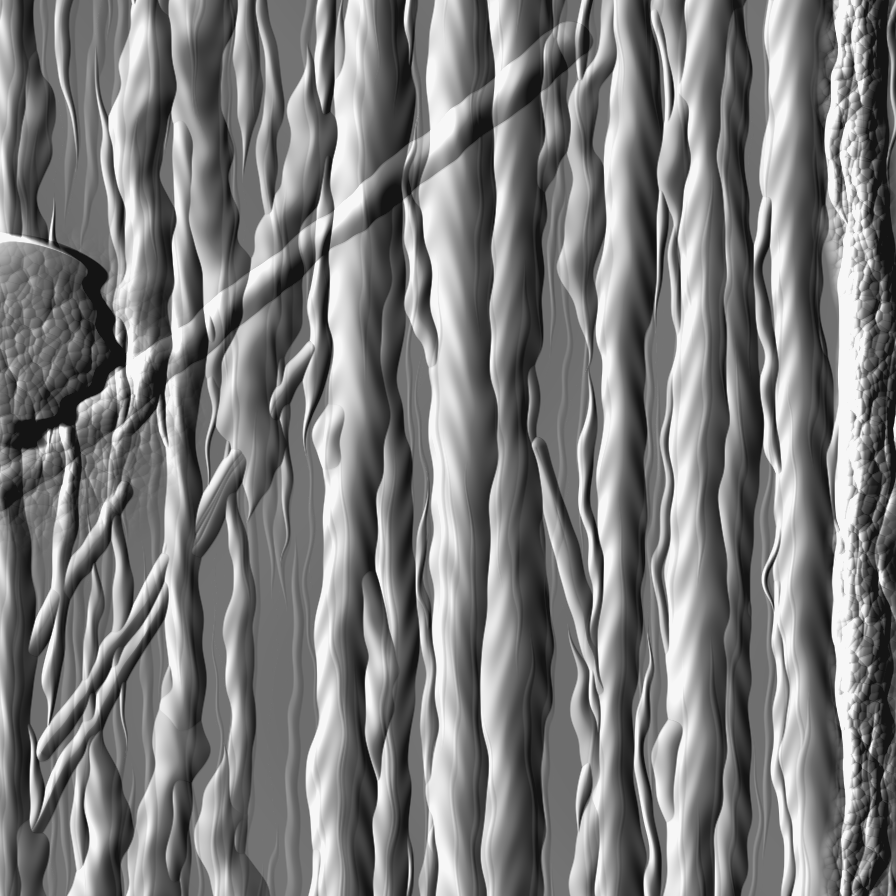
This texture is drawn by a Shadertoy shader. Its source:

```glsl
const float PLAIN_GREY = 0.44;
const float LIT_GAIN = 0.60;
const float SHADE_GAIN = 0.36;
const vec2 LIGHT = vec2(1.0, -0.3);
const float SAMPLE_STEP = 0.0018;
const float CREST_ROUNDING = 0.32;
const float WANDER_SIZE = 0.011;
const float BUMP_SCALE = 48.0;
const float BUMP_HEIGHT = 0.009;
const vec2 MOUND_CENTRE = vec2(0.015, 0.625);
const float MOUND_RADIUS = 0.118;
const vec4 ROPE = vec4(0.0, 0.45, 0.64, 0.955);
const float ROPE_WIDTH = 0.021;

// Great ridges: centre, half width, lean, seed
const int RIDGE_COUNT = 11;
const vec4 RIDGES[RIDGE_COUNT] = vec4[](
    vec4(0.010, 0.026, 0.01, 1.3), vec4(0.205, 0.019, 0.03, 2.1),
    vec4(0.400, 0.037, 0.03, 3.7), vec4(0.435, 0.021, 0.00, 4.2),
    vec4(0.520, 0.040, -0.01, 5.9), vec4(0.572, 0.038, 0.02, 6.4),
    vec4(0.697, 0.027, 0.01, 7.8), vec4(0.787, 0.036, 0.03, 8.3),
    vec4(0.815, 0.024, 0.00, 9.1), vec4(0.900, 0.034, -0.02, 10.6),
    vec4(0.962, 0.029, 0.02, 11.2));

// Slanting cracks: start and end
const int CRACK_COUNT = 4;
const vec4 CRACKS[CRACK_COUNT] = vec4[](
    vec4(0.00, 0.01, 0.29, 0.52), vec4(0.05, 0.16, 0.35, 0.61),
    vec4(-0.02, 0.19, 0.14, 0.45), vec4(0.60, 0.50, 0.69, 0.18));

float hash(float n) { return fract(sin(n * 127.1) * 43758.5); }

vec2 hash2(vec2 cell) {
    float n = dot(cell, vec2(1.0, 57.3));
    return vec2(hash(n), hash(n + 19.7));
}

float wander(float y, float seed) {
    return 0.5 * sin(y * 5.0 + seed * 6.1) + 0.3 * sin(y * 13.0 + seed * 17.3)
         + 0.15 * sin(y * 37.0 + seed * 29.0) + 0.06 * sin(y * 91.0 + seed * 11.0);
}

// Rounded crest with a sharp foot
float crest(float dist, float halfWidth) {
    float w = max(halfWidth, 0.0001);
    float d = dist / w;
    return max(0.0, w * (sqrt(1.0 + CREST_ROUNDING) - sqrt(d * d + CREST_ROUNDING)));
}

float segmentDistance(vec2 p, vec4 s) {
    vec2 a = p - s.xy, b = s.zw - s.xy;
    return length(a - b * clamp(dot(a, b) / dot(b, b), 0.0, 1.0));
}

// Scattered upright ridges that swell, fade and lean
float ridgeField(vec2 p, float count, float seed) {
    float h = 0.0, column = floor(p.x * count);
    for (int i = -2; i <= 2; i++) {
        float id = column + float(i), key = id + seed;
        float rnd = hash(key), rnd2 = hash(key + 41.0);
        float centre = (id + 0.2 + 0.6 * rnd + 2.0 * (rnd2 - 0.5) * (p.y - 0.5)
                     + 0.5 * wander(p.y, rnd * 9.0)) / count;
        float presence = smoothstep(-0.6, 0.3, sin(p.y * (4.0 + 5.0 * rnd2) + rnd * 40.0));
        float crowding = 1.2 - 0.45 * smoothstep(0.3, 0.5, centre);
        float w = mix(0.13, 0.36, rnd2) / count * presence * crowding;
        w *= 1.0 + 0.3 * wander(p.y * 2.0, rnd2 * 7.0);
        h = max(h, crest(p.x - centre, w) * mix(0.7, 1.2, rnd));
    }
    return h;
}

// Cellular rubble
float bumps(vec2 p) {
    vec2 cell = floor(p), f = fract(p);
    float nearest = 1.0;
    for (int y = -1; y <= 1; y++)
    for (int x = -1; x <= 1; x++) {
        vec2 o = vec2(x, y), away = o + hash2(cell + o) - f;
        nearest = min(nearest, dot(away, away));
    }
    return 1.0 - nearest;
}

float height(vec2 p) {
    vec2 q = p;
    q.x += 0.0025 * sin(p.y * 31.0 + p.x * 47.0) + 0.0012 * sin(p.y * 83.0 + 4.0 * sin(p.x * 61.0));
    float h = max(ridgeField(q, 11.0, 3.0), ridgeField(q, 27.0, 70.0));
    for (int i = 0; i < RIDGE_COUNT; i++) {
        vec4 r = RIDGES[i];
        float centre = r.x + r.z * (q.y - 0.5) + WANDER_SIZE * wander(q.y, r.w);
        float w = r.y * (1.0 + 0.25 * wander(q.y * 1.3, r.w + 5.0));
        h = max(h, crest(q.x - centre, w));
    }
    for (int i = 0; i < CRACK_COUNT; i++)
        h = max(h, crest(segmentDistance(q, CRACKS[i]) + 0.003 * wander(q.y * 2.0, float(i)), 0.012));
    h += 0.22 * ridgeField(q, 58.0, 150.0);

    // Mound, rope and rubble
    float ring = length(p - MOUND_CENTRE) / MOUND_RADIUS;
    ring += 0.06 * sin(p.y * 60.0) + 0.04 * sin(p.y * 143.0 + p.x * 50.0);
    float inside = 1.0 - smoothstep(0.85, 1.0, ring);
    h = mix(h, 0.035 + 0.045 * (1.0 - pow(ring, 4.0)), inside);
    h += 0.85 * crest(segmentDistance(q, ROPE), ROPE_WIDTH * (1.0 + 0.2 * wander(p.x * 3.0, 2.0)));
    float east = 1.0 - smoothstep(0.012, 0.045, abs(p.x - 0.965 - 0.02 * wander(p.y, 4.0)));
    float west = 1.0 - smoothstep(0.08, 0.2, distance(p, vec2(0.05, 0.56)));
    float rubble = bumps(q * BUMP_SCALE * vec2(1.0, 0.75)) + 0.4 * bumps(q * BUMP_SCALE * 2.1);
    return h + BUMP_HEIGHT * rubble * max(east, 0.6 * west);
}

void mainImage(out vec4 fragColor, in vec2 fragCoord) {
    vec2 p = fragCoord / iResolution.xy;
    float here = height(p);
    vec2 slope = vec2(height(p + vec2(SAMPLE_STEP, 0.0)) - here,
                      height(p + vec2(0.0, SAMPLE_STEP)) - here) / SAMPLE_STEP;
    float light = dot(slope, LIGHT);
    float grey = PLAIN_GREY + light * (light > 0.0 ? LIT_GAIN : SHADE_GAIN);
    grey += 0.012 * sin(p.x * 23.0 + 3.0 * sin(p.y * 7.0));
    fragColor = vec4(vec3(clamp(grey, 0.08, 0.97)), 1.0);
}
```
